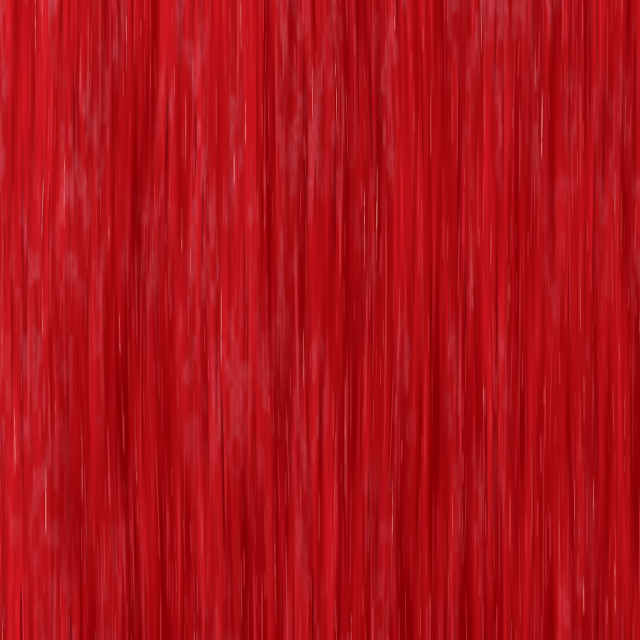
Write a Shadertoy shader that draws this texture.

```glsl
#define DEEP_RED vec3(0.560, 0.002, 0.022)
#define BRIGHT_RED vec3(0.795, 0.080, 0.118)
#define GAP_RED vec3(0.43, 0.005, 0.025)
#define SOFT_PINK vec3(0.83, 0.25, 0.29)
#define GLINT_PINK vec3(0.93, 0.60, 0.58)
#define HAZE_TINT vec3(0.030, 0.125, 0.130)
#define FIBRE_CONTRAST 1.5
#define BEND 0.012

float hash(vec2 p) {
    return fract(sin(dot(p, vec2(127.1, 311.7))) * 43758.5453);
}

float noise(vec2 p) {
    vec2 cell = floor(p);
    vec2 f = fract(p);
    f = f * f * (3.0 - 2.0 * f);
    float low = mix(hash(cell), hash(cell + vec2(1.0, 0.0)), f.x);
    float high = mix(hash(cell + vec2(0.0, 1.0)), hash(cell + vec2(1.0, 1.0)), f.x);
    return mix(low, high, f.y);
}

// Nearly upright hairs: one per tall cell, of varied length, width and strength
float strands(vec2 p, vec2 cells, float width, float slant, float density, float seed) {
    float x = p.x * cells.x;
    float edge = 0.6 * cells.x / iResolution.y;
    float cover = 0.0;
    for (int i = -1; i <= 1; i++) {
        float column = floor(x) + float(i);
        float y = p.y * cells.y + 7.0 * hash(vec2(column, seed));
        vec2 id = vec2(column, floor(y) + seed * 13.0);
        float along = fract(y) - 0.5;
        float lean = (hash(id + 3.1) - 0.5) * slant;
        float centre = column + 0.5 + (hash(id + 5.7) - 0.5) * 0.6 + lean * along;
        float w = width * cells.x * (0.5 + hash(id + 9.3));
        float body = 1.0 - smoothstep(max(w - edge, 0.0), w + edge, abs(x - centre));
        float reach = mix(0.2, 0.5, hash(id + 11.9));
        float taper = 1.0 - smoothstep(0.45 * reach, reach, abs(along));
        float strength = hash(id + 7.7);
        float present = step(hash(id + 1.9), density) * (0.25 + 0.75 * strength * strength);
        cover = max(cover, body * taper * present);
    }
    return cover;
}

// Layered streaks, from broad locks to single fibres
float fibres(vec2 p) {
    float sum = 0.19 * (noise(p * vec2(15.0, 0.9)) - 0.5);
    sum += 0.28 * (noise(vec2(p.x + 0.014 * p.y, p.y) * vec2(44.0, 1.7) + 17.0) - 0.5);
    sum += 0.42 * (noise(vec2(p.x - 0.012 * p.y, p.y) * vec2(98.0, 3.0) + 41.0) - 0.5);
    sum += 0.42 * (noise(vec2(p.x + 0.006 * p.y, p.y) * vec2(190.0, 6.0) + 73.0) - 0.5);
    return sum;
}

void mainImage(out vec4 fragColor, in vec2 fragCoord) {
    vec2 uv = fragCoord / iResolution.xy;

    // Gentle bends shared by neighbouring hairs
    vec2 p = uv;
    p.x += BEND * (noise(uv * vec2(5.0, 1.7) + 5.0) - 0.5);
    p.x += 0.3 * BEND * (noise(uv * vec2(16.0, 3.5) + 29.0) - 0.5);

    // Light falls from the upper left
    float light = 0.32 * (1.0 - smoothstep(0.0, 0.22, uv.x));
    light += 0.12 * (uv.y - 0.5) - 0.10 * (uv.x - 0.5);
    light -= 0.10 * (1.0 - smoothstep(0.0, 0.10, uv.y));
    float tone = 0.48 + light + FIBRE_CONTRAST * fibres(p);
    vec3 color = mix(DEEP_RED, BRIGHT_RED, clamp(tone, -0.1, 1.25));

    // Milky sheen in short flecks along the lit fibres
    float patches = smoothstep(0.3, 0.75, noise(p * vec2(38.0, 5.0) + 61.0));
    float flecks = smoothstep(0.35, 0.8, noise(p * vec2(140.0, 24.0) + 83.0));
    float grain = 0.6 + 0.8 * noise(p * vec2(230.0, 70.0) + 97.0);
    float sheen = patches * (0.15 + 0.85 * flecks) * grain;
    color += HAZE_TINT * sheen * (0.25 + 0.75 * smoothstep(0.0, 0.6, tone)) * (0.65 + 0.4 * uv.y);

    // Dark gaps and soft crossing hairs
    float gaps = strands(p, vec2(70.0, 3.0), 0.0013, 0.6, 0.60, 1.0);
    float softHairs = strands(p, vec2(52.0, 2.2), 0.0013, 0.9, 0.75, 2.0);
    float fineHairs = strands(p, vec2(95.0, 4.5), 0.0009, 0.8, 0.65, 3.0);
    float shortHairs = strands(p, vec2(120.0, 11.0), 0.0009, 0.4, 0.45, 5.0);
    color = mix(color, GAP_RED, 0.70 * gaps);
    color = mix(color, SOFT_PINK, 0.55 * softHairs);
    color = mix(color, SOFT_PINK, 0.65 * fineHairs);
    color = mix(color, SOFT_PINK, 0.60 * shortHairs);

    // Thin glints, broken where the hair turns from the light
    float broken = 0.45 + 0.55 * smoothstep(0.25, 0.6, noise(p * vec2(60.0, 55.0) + 11.0));
    float glints = strands(p, vec2(64.0, 6.5), 0.0008, 0.35, 0.20, 4.0);
    color = mix(color, GLINT_PINK, 0.80 * glints * broken);

    fragColor = vec4(clamp(color, 0.0, 1.0), 1.0);
}
```
